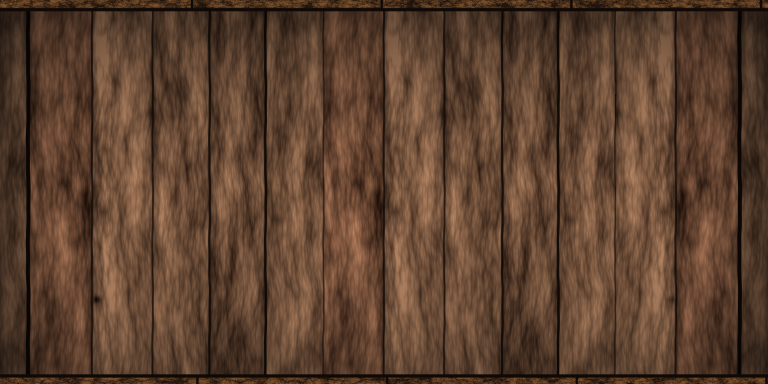
This texture is drawn by a Shadertoy shader. Its source:

```glsl
// Wall of upright worn wooden boards between two thin dark rails.
// Seams follow a gently uneven pitch; stretched cellular noise makes the grain,
// five board kinds recur across the wall and the last boards are mirrored.

const float TAU = 6.2831853;
const int SEAMS = 13;
const float FIRST_SEAM = 0.0367;
const float PITCH = 0.0772;
const float SEAM_HALF_WIDTH = 0.0017;
const float RAIL_BOTTOM = 0.021;
const float RAIL_TOP = 0.975;
const float RAIL_JOINT_PITCH = 0.247;
const float GRAIN_CONTRAST = 1.6;
const vec3 WOOD_DARK = vec3(0.19, 0.12, 0.08);
const vec3 WOOD_LIGHT = vec3(0.64, 0.47, 0.35);
const vec3 RAIL_DARK = vec3(0.13, 0.08, 0.05);
const vec3 RAIL_LIGHT = vec3(0.47, 0.31, 0.17);
const vec3 GAP = vec3(0.06, 0.035, 0.025);
// Brightness of each board kind, and depth of the seam on its left
const float BOARD_TONE[5] = float[5](0.57, 0.68, 0.62, 0.51, 0.64);
const float SEAM_DEPTH[5] = float[5](0.58, 0.75, 0.70, 0.85, 0.95);

vec2 hash2(vec2 p) {
    vec3 q = fract(vec3(p.xyx) * vec3(0.1031, 0.1030, 0.0973));
    q += dot(q, q.yzx + 33.33);
    return fract((q.xx + q.yz) * q.zy);
}

// Distance to the nearest scattered point
float cellular(vec2 p) {
    vec2 cell = floor(p), f = fract(p);
    float nearest = 2.0;
    for (int j = -1; j <= 1; j++)
        for (int i = -1; i <= 1; i++) {
            vec2 o = vec2(i, j);
            vec2 d = o + hash2(cell + o + 50.0) - f;
            nearest = min(nearest, dot(d, d));
        }
    return sqrt(nearest);
}

// Layers of elongated flecks, centred on zero
float grain(vec2 p, vec2 scale, float seed) {
    float sum = 0.0, amp = 0.4;
    for (int i = 0; i < 4; i++) {
        sum += amp * (0.45 - cellular(p * scale + seed * 17.3));
        scale *= vec2(2.3, 2.2);
        amp *= 0.8;
    }
    return sum;
}

float seamX(int k) {
    float a = TAU * float(k) / 12.0;
    return FIRST_SEAM + PITCH * float(k) + 0.0046 * sin(a) + 0.0043 * sin(2.0 * a);
}

vec3 boards(vec2 p, float aa) {
    float x = p.x + 0.0004 * sin(p.y * 23.0) + 0.0002 * sin(p.y * 71.0);
    int board = -1;
    for (int k = 0; k < SEAMS; k++)
        if (x > seamX(k)) board = k;
    float left = seamX(board), right = seamX(board + 1);
    float u = (x - left) / (right - left);

    // Recurring board kind, flipped near the right end
    bool flipped = board > 9;
    int kind = ((flipped ? 11 - board : board) + 5) % 5;
    float across = flipped ? 1.0 - u : u;
    float seed = float(kind) + 1.0;

    vec2 g = vec2(across * PITCH, p.y);
    g.x += 0.003 * sin(p.y * 8.0 + seed * 2.0) + 0.001 * sin(p.y * 29.0 + seed);
    float fibre = grain(g, vec2(26.0, 3.0), seed);
    float tone = BOARD_TONE[kind] + GRAIN_CONTRAST * fibre;

    // Pale worn streak, long stains and a small knot
    float streak = kind == 1 ? exp(-pow((across - 0.22) / 0.15, 2.0)) : 0.0;
    tone += streak * (0.17 + 0.5 * fibre);
    tone -= 0.16 * smoothstep(0.5, 0.15, cellular(g * vec2(34.0, 3.2) + seed * 9.1));
    vec2 knot = vec2(abs(p.x - 0.5) - 0.373, (p.y - 0.22) * 0.5);
    float knotDepth = p.x < 0.5 ? 0.8 : 0.4;
    tone -= knotDepth * exp(-dot(knot, knot) / 0.000025);

    vec3 color = mix(WOOD_DARK, WOOD_LIGHT, clamp(tone, -0.2, 1.15));
    color *= mix(vec3(0.98, 1.01, 1.01), vec3(1.04, 0.97, 0.95), kind == 0 ? 0.9 : 0.35);

    // Dark seam with a soft rounded edge
    int seam = u < 0.5 ? board : board + 1;
    bool outer = seam == 0 || seam == SEAMS - 1;
    float depth = outer ? 1.0 : SEAM_DEPTH[(seam + 5) % 5];
    float halfWidth = SEAM_HALF_WIDTH * (outer ? 1.5 : depth);
    float d = abs(x - seamX(seam));
    color *= 1.0 - 0.35 * depth * exp(-d / 0.0035);
    return mix(color, GAP, depth * (1.0 - smoothstep(halfWidth - aa, halfWidth + aa, d)));
}

vec3 rails(vec2 p, float aa) {
    float shift = p.y < 0.5 ? 0.010 : 0.003;
    float speck = grain(p, vec2(40.0, 45.0), p.y < 0.5 ? 2.0 : 5.0);
    vec3 color = mix(RAIL_DARK, RAIL_LIGHT, clamp(0.45 + 2.2 * speck, 0.0, 1.0));
    float joint = abs(fract((p.x - shift) / RAIL_JOINT_PITCH + 0.5) - 0.5) * RAIL_JOINT_PITCH;
    return mix(GAP, color, smoothstep(0.0015 - aa, 0.0015 + aa, joint + step(p.x, 0.12)));
}

void mainImage(out vec4 fragColor, in vec2 fragCoord) {
    vec2 p = fragCoord / iResolution.xy;
    vec2 aa = 0.7 / iResolution.xy;

    // Light pools at the centre and falls off to the borders
    float fall = (p.y - 0.45) / 0.5;
    float light = (1.0 - 0.38 * fall * fall) * (1.0 - 0.5 * pow(abs(2.0 * p.x - 1.0), 10.0));

    float inside = min(p.y - RAIL_BOTTOM, RAIL_TOP - p.y);
    vec3 color = mix(rails(p, aa.x), boards(p, aa.x) * light, smoothstep(-aa.y, aa.y, inside));
    color = mix(GAP, color, smoothstep(0.002, 0.003 + 2.0 * aa.y, abs(inside)));
    fragColor = vec4(color, 1.0);
}
```
